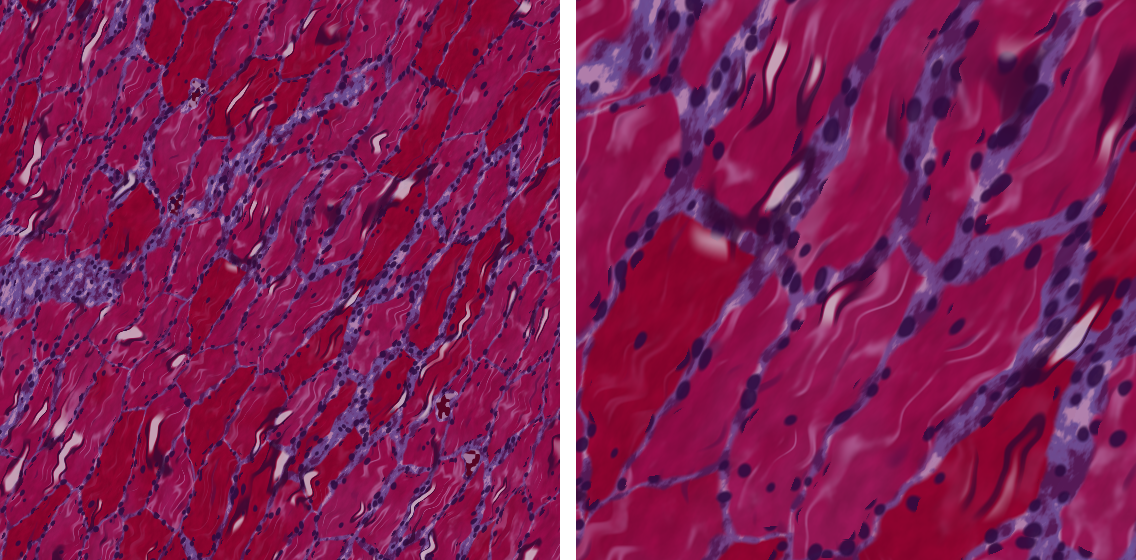
Left: the whole. Right: its middle third, enlarged.
A WebGL 2 fragment shader for this texture:

```glsl
#version 300 es
precision highp float;
// Stained muscle tissue: slanted crimson fibres, violet seams, dark nuclei and pale wavy threads.
uniform vec2 u_resolution;
out vec4 fragColor;

float hash(vec2 p) {
  return fract(sin(dot(p, vec2(127.1, 311.7))) * 43758.5453);
}

vec2 hash2(vec2 p) {
  return vec2(hash(p), hash(p + 57.3));
}

float noise(vec2 p) {
  vec2 i = floor(p), f = fract(p);
  f = f * f * (3.0 - 2.0 * f);
  return mix(mix(hash(i), hash(i + vec2(1, 0)), f.x),
             mix(hash(i + vec2(0, 1)), hash(i + vec2(1, 1)), f.x), f.y);
}

float fbm(vec2 p) {
  float sum = 0.0, amp = 0.53;
  for (int i = 0; i < 4; i++) {
    sum += amp * noise(p);
    p = p * 2.03 + 17.7;
    amp *= 0.5;
  }
  return sum;
}

float segmentDist(vec2 p, vec2 a, vec2 b) {
  vec2 d = b - a;
  return length(p - a - d * clamp(dot(p - a, d) / dot(d, d), 0.0, 1.0));
}

// Stretched Voronoi cells: x is the distance to the seam in canvas units, yz the cell id
vec3 fibreCells(vec2 p) {
  vec2 scale = vec2(17.0, 5.5), q = p * scale, base = floor(q);
  vec2 nearest = vec2(0), id = vec2(0);
  float best = 9.0, seam = 9.0;
  for (int k = 0; k < 9; k++) {
    vec2 cell = base + vec2(k % 3 - 1, k / 3 - 1);
    vec2 r = cell + 0.1 + 0.8 * hash2(cell) - q;
    if (dot(r, r) < best) { best = dot(r, r); nearest = r; id = cell; }
  }
  for (int k = 0; k < 25; k++) {
    vec2 cell = id + vec2(k % 5 - 2, k / 5 - 2);
    vec2 r = cell + 0.1 + 0.8 * hash2(cell) - q, d = r - nearest;
    if (dot(d, d) > 0.0001)
      seam = min(seam, dot(0.5 * (r + nearest), d) / length(d * scale));
  }
  return vec3(seam, id);
}

// Small dark ellipses lying along the fibres, more common where density is high
float nuclei(vec2 p, float density) {
  vec2 q = p * vec2(105.0, 68.0), base = floor(q);
  float cover = 0.0;
  for (int k = 0; k < 9; k++) {
    vec2 cell = base + vec2(k % 3 - 1, k / 3 - 1);
    vec2 r = q - cell - hash2(cell + 9.0);
    float size = 0.22 + 0.25 * hash(cell + 3.7);
    cover = max(cover, step(hash(cell + 21.0), density) * smoothstep(size + 0.13, size - 0.1, length(r)));
  }
  return cover;
}

void main() {
  vec2 uv = gl_FragCoord.xy / u_resolution.y;
  vec2 bend = vec2(fbm(uv * 4.0), fbm(uv * 4.0 + 31.0)) - 0.5;
  vec2 w = uv + 0.07 * bend;
  vec2 p = vec2(dot(w, vec2(0.87, -0.5)), dot(w, vec2(0.5, 0.87)));   // across, along
  vec2 jitter = vec2(noise(uv * 75.0), noise(uv * 75.0 + 40.0)) - 0.5;
  vec3 cell = fibreCells(p + 0.006 * jitter);
  float fine = fbm(p * vec2(150.0, 65.0));

  // Fibre bodies
  float redness = smoothstep(0.62, 0.8, hash(cell.yz + 5.0) + 0.5 * (fbm(uv * 6.0 + 8.0) - 0.5));
  vec3 color = mix(vec3(0.55, 0.04, 0.27), vec3(0.54, 0.01, 0.18), redness);
  color = mix(color, vec3(0.58, 0.13, 0.38), 0.45 * (1.0 - redness) * smoothstep(0.4, 0.7, fbm(p * vec2(30.0, 12.0))));
  color *= 0.88 + 0.24 * fine;

  // Wavy pale threads and thin dark ones
  float wave = 1.6 * noise(p * vec2(14.0, 55.0)) + 2.0 * noise(p * vec2(8.0, 18.0));
  float strand = noise(vec2(p.x * 115.0 + wave, p.y * 20.0));
  float patchy = smoothstep(0.38, 0.7, fbm(p * vec2(45.0, 28.0) + 3.0));
  float thread = smoothstep(0.17, 0.0, abs(strand - 0.5)) * patchy;
  color = mix(color, vec3(0.7, 0.4, 0.61), thread * mix(0.75, 0.2, redness));
  float shade = smoothstep(0.83, 0.97, noise(vec2(p.x * 125.0 + wave, p.y * 24.0) + 60.0));
  color = mix(color, vec3(0.33, 0.05, 0.27), 0.6 * shade);

  // Connective tissue: seams, one long septum and a broad knot
  float thick = smoothstep(0.48, 0.76, fbm(p * vec2(7.0, 4.0) + 12.0));
  float seamWidth = 0.0008 + 0.0025 * noise(p * vec2(30.0, 16.0)) + 0.009 * thick;
  float seam = smoothstep(0.0025, -0.0015, cell.x - seamWidth + 0.005 * (fine - 0.5));
  vec2 s = uv + 0.09 * bend + 0.015 * jitter;
  float septum = segmentDist(s, vec2(0.2, 0.52), vec2(0.64, 0.87)) - 0.011;
  septum = min(septum, segmentDist(s, vec2(0.0, 0.47), vec2(0.17, 0.5)) - 0.04);
  septum += 0.035 * (fbm(p * vec2(35.0, 16.0) + 5.0) - 0.5);
  float broad = smoothstep(0.005, -0.004, septum);
  float tissue = max(seam, broad);
  vec3 stroma = mix(vec3(0.32, 0.1, 0.34), vec3(0.45, 0.28, 0.55), smoothstep(0.3, 0.52, fine));
  stroma = mix(stroma, vec3(0.39, 0.34, 0.63), max(broad, thick) * 0.65 * smoothstep(0.3, 0.6, fine));
  stroma = mix(stroma, vec3(0.7, 0.53, 0.7), smoothstep(0.57, 0.73, fine));
  color = mix(color, stroma, 0.92 * tissue);

  // Vessels filled with dark red corpuscles
  for (int i = 0; i < 4; i++) {
    vec2 r = s - hash2(vec2(float(i), 4.0));
    float d = length(vec2(dot(r, vec2(0.87, -0.5)) * 1.8, dot(r, vec2(0.5, 0.87)))) - 0.024;
    float corpuscle = smoothstep(0.45, 0.6, noise(uv * 130.0));
    vec3 lumen = mix(vec3(0.64, 0.46, 0.61), vec3(0.34, 0.01, 0.14), corpuscle);
    color = mix(color, stroma, smoothstep(0.014, 0.009, d));
    color = mix(color, lumen, smoothstep(0.003, -0.002, d));
  }

  // Nuclei, then open clefts with a dark edge
  float density = 0.025 + 0.4 * smoothstep(0.009, 0.001, cell.x - seamWidth) + 0.12 * broad;
  color = mix(color, vec3(0.18, 0.04, 0.25), 0.88 * nuclei(p + 0.003 * jitter, density));
  float cleft = noise(vec2(p.x * 75.0 + 0.6 * wave, p.y * 15.0) + 90.0);
  float open = smoothstep(0.6, 0.72, noise(p * vec2(22.0, 13.0) + 70.0));
  color = mix(color, vec3(0.2, 0.03, 0.2), 0.8 * open * smoothstep(0.1, 0.03, abs(cleft - 0.71)));
  color = mix(color, vec3(0.8, 0.69, 0.76), 0.9 * open * smoothstep(0.79, 0.87, cleft));
  fragColor = vec4(color, 1.0);
}
```
